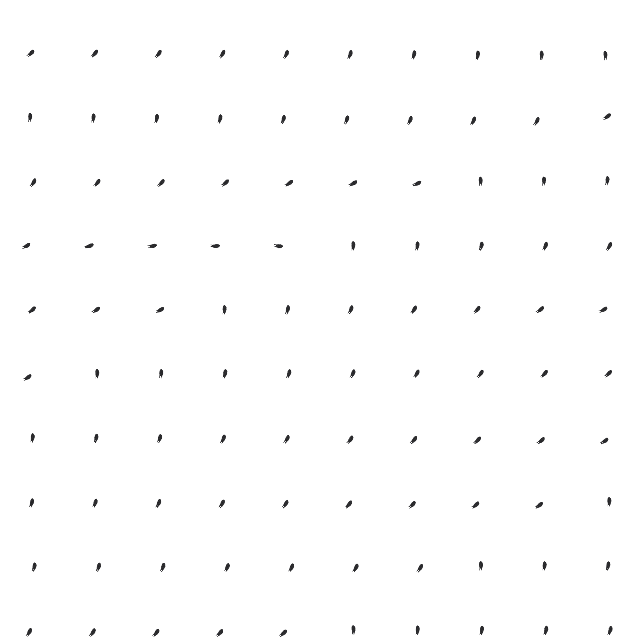
This pattern is drawn by a three.js fragment shader. Its source:

```glsl
varying vec2 vUv;

const vec3 PAPER = vec3(1.0);
const vec3 INK = vec3(0.17, 0.17, 0.18);
const float CELLS = 10.0;
const float TOP_MARGIN = 0.034;
const float HALF_LENGTH = 0.0072;
const float HALF_WIDTH = 0.42;      // relative to HALF_LENGTH
const float EDGE_WEAR = 0.06;
const float STREAK = 0.07;
const float UNIT = 1.0 / 768.0;     // step of the offsets below
const float JUMP_CYCLE = 12.0;      // each run of marks restarts along a diagonal
const vec3 RUN_REST = vec3(1.5, 0.0, -4.0);

// Per row, top to bottom: offset right, offset down, clockwise tilt in degrees
const vec3 LEAD_START[10] = vec3[10](
  vec3(-1.4, -0.5, 47.0), vec3(-2.4, -0.3, 5.0), vec3(1.6, 1.0, 32.0),
  vec3(-6.9, 0.3, 62.0), vec3(0.1, 0.3, 50.0), vec3(-5.4, 4.6, 57.0),
  vec3(0.6, 0.2, 8.0), vec3(-0.4, 1.4, 15.0), vec3(2.6, 1.5, 15.0),
  vec3(-3.4, 3.0, 28.0));

// Change per column before the jump
const vec3 LEAD_DRIFT[10] = vec3[10](
  vec3(-0.19, 0.3, -5.5), vec3(-0.8, 0.58, 3.0), vec3(-0.05, 0.2, 5.7),
  vec3(-1.18, 0.0, 8.8), vec3(0.0, 0.0, 6.0), vec3(0.0),
  vec3(-0.52, 0.42, 5.3), vec3(-0.68, 0.37, 4.9), vec3(0.37, 0.23, 2.8),
  vec3(-0.55, 0.3, 5.0));

// Change per column after the jump
const vec3 RUN_DRIFT[10] = vec3[10](
  vec3(0.0), vec3(-2.6, -1.3, 59.0), vec3(-0.8, -0.4, 4.5),
  vec3(0.0, 0.15, 6.5), vec3(-1.0, 0.0, 9.2), vec3(-0.12, 0.0, 5.6),
  vec3(0.0), vec3(0.0, 0.0, 7.0), vec3(-0.5, 0.1, 5.5),
  vec3(0.2, 0.2, 4.2));

vec2 gradientAt(vec2 p) {
  float a = 6.2832 * fract(sin(dot(p, vec2(127.1, 311.7))) * 43758.5);
  return vec2(cos(a), sin(a));
}

float gradientNoise(vec2 p) {
  vec2 i = floor(p), f = p - i;
  vec2 u = f * f * f * (f * (f * 6.0 - 15.0) + 10.0);
  vec2 e = vec2(1.0, 0.0);
  return mix(
    mix(dot(gradientAt(i), f), dot(gradientAt(i + e), f - e), u.x),
    mix(dot(gradientAt(i + e.yx), f - e.yx), dot(gradientAt(i + 1.0), f - 1.0), u.x),
    u.y);
}

// Offset and tilt of the mark in a cell
vec3 markPose(float column, int row) {
  float jump = mod(JUMP_CYCLE - 1.0 - 2.0 * float(row), JUMP_CYCLE);
  return column < jump
    ? LEAD_START[row] + LEAD_DRIFT[row] * column
    : RUN_REST + RUN_DRIFT[row] * (column - jump + 1.0);
}

// Approximate distance to a blunt-headed stroke with a split, tapering tail
float strokeDistance(vec2 p) {
  p.x += 0.1 * (p.y * p.y - 0.3);
  float crown = max(0.0, (p.y - 0.25) / 0.75);
  float head = sqrt(max(0.0, 1.0 - crown * crown));
  float taper = mix(0.55, 1.0, smoothstep(-1.0, 0.3, p.y));
  float side = abs(p.x) - HALF_WIDTH * head * taper;
  float slit = 0.5 * (1.0 - smoothstep(0.0, 0.14, abs(p.x + 0.02)));
  float slant = 0.35 * max(0.0, abs(p.x) - 0.12);
  float tail = -1.0 + slit + slant - p.y;
  return max(max(side, tail), p.y - 1.0);
}

void main() {
  float pixel = fwidth(vUv.x) / HALF_LENGTH;

  // Grid cell, counted from the upper left
  vec2 place = vec2(vUv.x, 1.0 - vUv.y - TOP_MARGIN) * CELLS;
  vec2 cell = clamp(floor(place), 0.0, CELLS - 1.0);
  vec3 pose = markPose(cell.x, int(cell.y));

  // Local frame along the tilted mark
  vec2 p = (place - cell - 0.5) / CELLS - pose.xy * UNIT;
  p.y = -p.y;
  float tilt = radians(pose.z);
  vec2 axis = vec2(sin(tilt), cos(tilt));
  vec2 local = vec2(dot(p, vec2(axis.y, -axis.x)), dot(p, axis)) / HALF_LENGTH;

  // Worn outline and faint streaks
  vec2 seed = cell * 17.0;
  float d = strokeDistance(local) + EDGE_WEAR * gradientNoise(local * 4.0 + seed);
  float cover = 1.0 - smoothstep(-0.5 * pixel, 0.5 * pixel, d);
  vec3 ink = INK + STREAK * gradientNoise(local * vec2(9.0, 2.0) + seed);

  gl_FragColor = vec4(mix(PAPER, ink, cover), 1.0);
}
```
